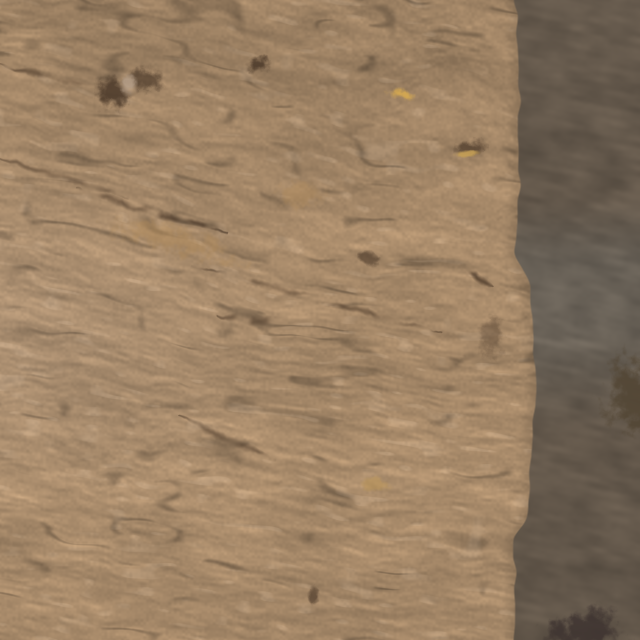
This texture is drawn by a three.js fragment shader. Its source:

```glsl
// Rough sawn wood with slanted, torn grain beside a dim grey stone strip.
// Short stretched noise along a bent grain coordinate is lit as a relief;
// broken cracks, knots and chips are ragged capsules and ellipses on top.
varying vec2 vUv;

float hash(vec2 p) {
  p = fract(p * vec2(0.1031, 0.1137));
  p += dot(p, p.yx + 33.33);
  return fract((p.x + p.y) * p.x * 17.31 + p.y * 9.7);
}

float noise(vec2 p) {
  vec2 i = floor(p), f = fract(p);
  f = f * f * (3.0 - 2.0 * f);
  return mix(mix(hash(i), hash(i + vec2(1.0, 0.0)), f.x),
             mix(hash(i + vec2(0.0, 1.0)), hash(i + vec2(1.0, 1.0)), f.x), f.y);
}

float fbm(vec2 p) {
  float sum = 0.0, amp = 0.5;
  for (int i = 0; i < 4; i++) {
    sum += amp * noise(p);
    p = mat2(1.6, 0.9, -0.9, 1.6) * p + 17.3;
    amp *= 0.5;
  }
  return sum;
}

// Soft ellipse with ragged rim, turned by angle a
float blot(vec2 p, vec2 center, vec2 radius, float a) {
  vec2 d = p - center;
  d = vec2(cos(a) * d.x + sin(a) * d.y, cos(a) * d.y - sin(a) * d.x) / radius;
  return 1.0 - smoothstep(0.3, 1.2, length(d) + 1.5 * (fbm(p * 80.0) - 0.47));
}

// Tapered crack from a to b, wavering and broken into pieces
float crack(vec2 p, vec2 a, vec2 b, float width) {
  float gaps = smoothstep(0.15, 0.7, noise(p * vec2(42.0, 60.0)));
  p.y += 0.014 * (fbm(p * vec2(40.0, 30.0)) - 0.47);
  vec2 ab = b - a;
  float t = clamp(dot(p - a, ab) / dot(ab, ab), 0.0, 1.0);
  float w = width * (0.3 + 2.8 * t * (1.0 - t));
  return gaps * (1.0 - smoothstep(0.0, w, length(p - a - ab * t)));
}

// Grain coordinates: x along the fibres, y across them
vec2 grain(vec2 p) {
  float bend = 0.05 * smoothstep(0.0, 0.5, p.x) * exp(-pow((p.y - 0.6) / 0.22, 2.0));
  float waver = 0.018 * noise(p * vec2(7.0, 9.0)) + 0.009 * noise(p * vec2(26.0, 30.0));
  return vec2(p.x - 0.15 * p.y, p.y + 0.13 * p.x + bend + waver);
}

float relief(vec2 p, float torn) {
  vec2 g = grain(p);
  float fibres = 0.5 * noise(g * vec2(11.0, 48.0)) + 0.5 * noise(g * vec2(21.0, 92.0) + 8.0)
               + 0.3 * noise(g * vec2(48.0, 170.0) + 31.0);
  float chips = 0.65 * noise(g * vec2(26.0, 52.0) + 5.0) + 0.45 * noise(g * vec2(58.0, 95.0))
              + 0.25 * noise(g * vec2(110.0, 170.0));
  return mix(fibres, chips, torn);
}

vec3 wood(vec2 p) {
  vec2 g = grain(p), pocket = (p - vec2(0.24, 0.3)) / vec2(0.24, 0.1);
  // Torn fibres at upper right and in a pocket at lower left
  float torn = 0.2 + 0.5 * smoothstep(0.25, 0.55, p.x) * smoothstep(0.4, 0.7, p.y);
  torn = max(torn, 0.75 * exp(-dot(pocket, pocket)));
  float h = relief(p, torn);
  float slope = h - relief(p + vec2(0.0015, 0.005), torn);

  // Broad tone, paler at left centre and browner toward the top
  float pale = exp(-pow((p.y - 0.48) / 0.22, 2.0)) * (1.0 - smoothstep(0.0, 0.6, p.x));
  vec3 c = mix(vec3(0.65, 0.535, 0.41), vec3(0.69, 0.58, 0.465), 0.6 * pale);
  c *= 1.0 - 0.06 * smoothstep(0.65, 1.0, p.y);
  c *= 1.0 + 0.2 * (fbm(g * vec2(9.0, 22.0) + 3.0) - 0.47);
  c *= 1.0 + 0.27 * slope + 0.08 * (h - 0.62);

  // Thin shadow lines scattered between fibres
  float line = abs(noise(g * vec2(10.0, 42.0) + 60.0) - 0.5);
  float gaps = smoothstep(0.5, 0.8, noise(g * vec2(22.0, 38.0) + 70.0));
  c *= 1.0 - 0.2 * gaps * (1.0 - smoothstep(0.0, 0.13, line));
  c += 0.05 * smoothstep(0.7, 0.95, noise(g * vec2(32.0, 100.0) + 90.0));
  c *= 1.0 + 0.06 * (noise(p * 230.0) - 0.5);

  // Warm patches
  c = mix(c, vec3(0.69, 0.54, 0.35), 0.5 * blot(p, vec2(0.27, 0.625), vec2(0.10, 0.023), -0.28));
  c = mix(c, vec3(0.68, 0.53, 0.34), 0.4 * blot(p, vec2(0.47, 0.695), vec2(0.035, 0.02), 0.0));

  // Long cracks
  float dark = 0.65 * crack(p, vec2(0.12, 0.705), vec2(0.355, 0.637), 0.009);
  dark = max(dark, 0.55 * crack(p, vec2(0.0, 0.897), vec2(0.16, 0.864), 0.008));
  dark = max(dark, 0.45 * crack(p, vec2(0.0, 0.755), vec2(0.2, 0.69), 0.008));
  dark = max(dark, 0.5 * crack(p, vec2(0.30, 0.583), vec2(0.69, 0.48), 0.008));
  dark = max(dark, 0.5 * crack(p, vec2(0.34, 0.505), vec2(0.46, 0.497), 0.01));
  dark = max(dark, 0.75 * crack(p, vec2(0.725, 0.585), vec2(0.77, 0.55), 0.008));
  dark = max(dark, 0.5 * crack(p, vec2(0.28, 0.35), vec2(0.43, 0.28), 0.009));

  // Knots and pits
  dark = max(dark, 0.85 * blot(p, vec2(0.177, 0.855), vec2(0.03, 0.026), 0.5));
  dark = max(dark, 0.7 * blot(p, vec2(0.228, 0.875), vec2(0.027, 0.025), -0.4));
  dark = max(dark, 0.85 * blot(p, vec2(0.402, 0.899), vec2(0.021, 0.014), -0.2));
  dark = max(dark, 0.7 * blot(p, vec2(0.733, 0.769), vec2(0.026, 0.012), 0.1));
  dark = max(dark, 0.6 * blot(p, vec2(0.574, 0.597), vec2(0.017, 0.01), -0.3));
  dark = max(dark, 0.4 * blot(p, vec2(0.768, 0.475), vec2(0.02, 0.03), 0.0));
  dark = max(dark, 0.65 * blot(p, vec2(0.491, 0.07), vec2(0.009, 0.015), 0.0));
  c = mix(c, vec3(0.29, 0.22, 0.16), dark);

  // Pale and yellow chips
  c = mix(c, vec3(0.72, 0.63, 0.54), 0.85 * blot(p, vec2(0.199, 0.868), vec2(0.013, 0.017), 0.4));
  c = mix(c, vec3(0.82, 0.65, 0.32), blot(p, vec2(0.625, 0.853), vec2(0.018, 0.009), -0.3));
  c = mix(c, vec3(0.78, 0.63, 0.34), 0.9 * blot(p, vec2(0.727, 0.759), vec2(0.019, 0.006), 0.1));
  return mix(c, vec3(0.75, 0.60, 0.36), 0.6 * blot(p, vec2(0.585, 0.243), vec2(0.026, 0.012), 0.0));
}

vec3 stone(vec2 p) {
  float band = smoothstep(0.3, 0.5, p.y) * (1.0 - smoothstep(0.58, 0.7, p.y));
  vec3 c = mix(vec3(0.385, 0.34, 0.29), vec3(0.415, 0.385, 0.345), band);
  c *= 1.0 + 0.28 * (fbm(p * vec2(22.0, 28.0)) - 0.47);
  c *= 1.0 + 0.12 * (noise(vec2(p.x * 30.0, (p.y + 0.2 * p.x) * 110.0)) - 0.5);
  c = mix(c, vec3(0.32, 0.27, 0.20), 0.85 * blot(p, vec2(0.99, 0.38), vec2(0.045, 0.06), 0.0));
  return mix(c, vec3(0.23, 0.19, 0.18), 0.8 * blot(p, vec2(0.91, 0.015), vec2(0.055, 0.035), 0.0));
}

void main() {
  vec2 p = vUv;
  // Sawn edge, bulging over the lower middle
  float bulge = smoothstep(0.15, 0.21, p.y) * (1.0 - smoothstep(0.55, 0.61, p.y));
  float edge = 0.804 + 0.008 * exp(-pow((p.y - 0.78) / 0.16, 2.0));
  edge += bulge * (0.021 + 0.012 * exp(-pow((p.y - 0.39) / 0.12, 2.0)));
  edge += 0.007 * (noise(vec2(p.y * 38.0, 2.0)) - 0.5);
  float d = p.x - edge;
  vec3 board = wood(p) * (1.0 - 0.10 * smoothstep(-0.022, 0.0, d));
  gl_FragColor = vec4(mix(board, stone(p), smoothstep(-0.002, 0.002, d)), 1.0);
}
```
